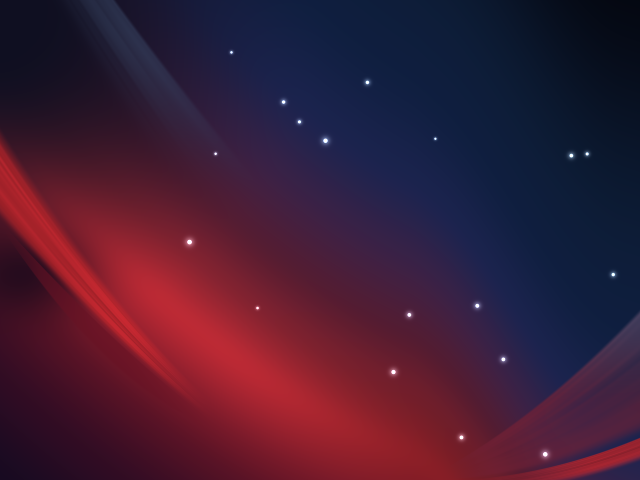
Write a WebGL 2 fragment shader that draws this background.

```glsl
#version 300 es
precision highp float;
// Night sky fading into a curved red glow, with silky ribbons and a few stars.
uniform vec2 u_resolution;
out vec4 outColor;

// Sky colours by signed distance from the glow ridge
const int STOPS = 11;
const float RAMP_AT[STOPS] = float[](-0.45, -0.30, -0.17, 0.0, 0.10, 0.22,
                                     0.36, 0.52, 0.72, 0.97, 1.40);
const vec3 RAMP[STOPS] = vec3[](
  vec3(0.09, 0.04, 0.13), vec3(0.21, 0.05, 0.14), vec3(0.38, 0.08, 0.15),
  vec3(0.77, 0.17, 0.21), vec3(0.54, 0.14, 0.19), vec3(0.34, 0.11, 0.19),
  vec3(0.24, 0.13, 0.27), vec3(0.11, 0.14, 0.31), vec3(0.06, 0.12, 0.25),
  vec3(0.05, 0.11, 0.21), vec3(0.015, 0.025, 0.06));
const vec3 SHADE = vec3(0.06, 0.06, 0.13);
const vec3 GAP = vec3(0.11, 0.04, 0.11);
const vec3 RED_SILK = vec3(0.80, 0.16, 0.19);
const vec3 DEEP_SILK = vec3(0.40, 0.07, 0.14);
const vec3 BLUE_SILK = vec3(0.23, 0.29, 0.41);
const vec3 ROSE_SILK = vec3(0.45, 0.13, 0.21);
const vec3 PALE_SILK = vec3(0.34, 0.29, 0.41);
const vec3 STAR = vec3(0.85, 0.95, 1.0);

// Parabolas: height, slope, bend, start x
const vec4 RIDGE = vec4(0.53, -1.02, 0.47, 0.17);
const vec4 RED_TOP = vec4(0.74, -1.66, 0.80, 0.0);
const vec4 RED_LOW = vec4(0.54, -1.10, 0.35, 0.0);
const vec4 DEEP_LOW = vec4(0.53, -1.55, 1.35, 0.0);
const vec4 BLUE_TOP = vec4(1.0, -1.35, 0.30, 0.243);
const vec4 BLUE_LOW = vec4(1.0, -1.72, 0.30, 0.104);
const vec4 ROSE_TOP = vec4(0.036, 0.60, 0.60, 0.946);
const vec4 HEM_TOP = vec4(0.0, 0.05, 0.48, 0.95);
const vec4 HEM_LOW = vec4(-0.03, 0.0, 0.45, 0.95);
const float RIDGE_END = 0.9;
const int STAR_COUNT = 18;

float hash(vec2 p) { return fract(sin(dot(p, vec2(127.1, 311.7))) * 43758.5453); }

float noise(vec2 p) {
  vec2 i = floor(p), f = fract(p);
  f = f * f * (3.0 - 2.0 * f);
  vec2 e = vec2(0.0, 1.0);
  return mix(mix(hash(i), hash(i + e.yx), f.x),
             mix(hash(i + e.xy), hash(i + e.yy), f.x), f.y);
}

float curve(float x, vec4 c) { float u = x - c.w; return c.x + u * (c.y + u * c.z); }

// Position across a ribbon: 0 at the lower edge, 1 at the upper edge
float across(vec2 p, vec4 low, vec4 top) {
  float a = curve(p.x, low);
  return (p.y - a) / max(curve(p.x, top) - a, 0.004);
}

float band(float t, float softLow, float softTop) {
  return smoothstep(0.0, softLow, t) * (1.0 - smoothstep(1.0 - softTop, 1.0, t));
}

// Fine threads running along a ribbon
float threads(float t, float x) {
  return 0.6 * noise(vec2(t * 7.0, x * 3.0)) + 0.4 * noise(vec2(t * 23.0 + 5.0, x * 4.0));
}

vec3 sky(vec2 p) {
  float rx = min(p.x, RIDGE_END);
  float slope = RIDGE.y + 2.0 * RIDGE.z * (rx - RIDGE.w);
  float ridge = curve(rx, RIDGE) + slope * (p.x - rx);
  float d = (p.y - ridge) / sqrt(1.0 + slope * slope);
  d += 0.35 * smoothstep(0.85, 1.3, p.x);
  vec3 col = RAMP[0];
  for (int i = 1; i < STOPS; i++) {
    float a = RAMP_AT[i - 1], b = RAMP_AT[i], pad = 0.2 * (b - a);
    col = mix(col, RAMP[i], smoothstep(a - pad, b + pad, d));
  }
  col *= 1.0 - 0.3 * smoothstep(0.45, 1.0, p.x) * exp(-d * d / 0.02);
  // Dark upper corner and the hollow under the red ribbon
  col = mix(SHADE, col, smoothstep(0.1, 0.7, distance(p, vec2(-0.02, 0.98))));
  vec2 g = (p - vec2(0.05, 0.43)) / vec2(0.13, 0.09);
  return mix(col, GAP, 0.85 * exp(-dot(g, g)));
}

vec3 silk(vec3 col, vec2 p) {
  // Blue veil, upper left
  float t = across(p, BLUE_LOW, BLUE_TOP);
  float a = band(t, 0.9, 0.06) * smoothstep(0.58, 0.95, p.y);
  col = mix(col, BLUE_SILK, a * (0.22 + 0.5 * threads(t, p.x)));
  // Red ribbon and its darker fold
  float fade = 1.0 - smoothstep(0.24, 0.45, p.x);
  t = across(p, DEEP_LOW, RED_LOW);
  col = mix(col, DEEP_SILK, band(t, 0.15, 0.1) * fade * smoothstep(0.0, 0.1, p.x) * 0.6);
  t = across(p, RED_LOW, RED_TOP);
  a = band(t, 0.2, 0.3) * fade;
  col = mix(col, RED_SILK * (0.72 + 0.4 * threads(t, p.x)), a * 0.88);
  // Rose veil and bright hem, lower right
  t = across(p, HEM_TOP, ROSE_TOP);
  a = band(t, 0.1, 0.06) * smoothstep(0.92, 1.05, p.x);
  vec3 rose = mix(ROSE_SILK, PALE_SILK, smoothstep(0.15, 0.36, p.y));
  col = mix(col, rose, a * (0.3 + 0.25 * smoothstep(0.4, 1.0, t) + 0.4 * threads(t, p.x)));
  t = across(p, HEM_LOW, HEM_TOP);
  a = band(t, 0.4, 0.08) * smoothstep(0.96, 1.25, p.x);
  return mix(col, RED_SILK * (0.75 + 0.3 * threads(t, p.x)), a * 0.85);
}

vec3 stars(vec2 p, float pixel) {
  float light = 0.0;
  for (int i = 0; i < STAR_COUNT; i++) {
    float k = float(i);
    float x = mix(0.36, 1.33, fract(k * 0.618 + 0.62));
    float y = mix(max(0.05, 0.85 - x), 0.95, hash(vec2(k, 3.0)));
    float size = mix(0.0016, 0.0042, hash(vec2(k, 8.0)));
    float r = distance(p, vec2(x, y));
    light += 1.0 - smoothstep(size - pixel, size + pixel, r);
    light += 0.4 * exp(-r * r / (size * size * 5.0));
  }
  return STAR * light;
}

void main() {
  vec2 p = gl_FragCoord.xy / u_resolution.y;
  vec3 col = silk(sky(p), p) + stars(p, 1.0 / u_resolution.y);
  outColor = vec4(min(col, 1.0), 1.0);
}
```
